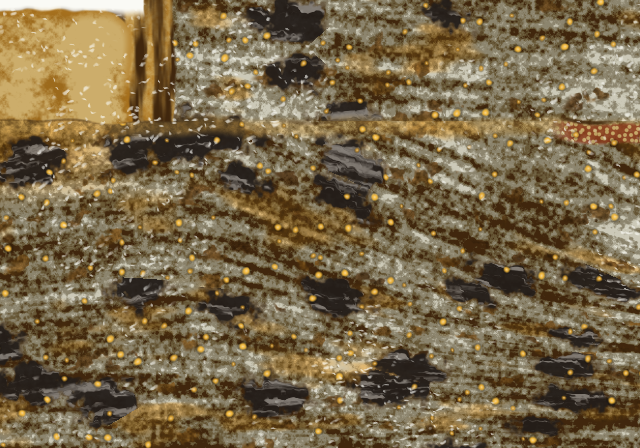
A Shadertoy shader for this texture:

```glsl
const vec3 BROWN = vec3(0.25, 0.15, 0.05);
const vec3 OLIVE = vec3(0.41, 0.35, 0.22);
const vec3 GREY = vec3(0.55, 0.52, 0.43);
const vec3 PALE = vec3(0.80, 0.79, 0.72);
const vec3 AMBER = vec3(0.68, 0.46, 0.12);
const vec3 HONEY = vec3(0.80, 0.68, 0.42);
const vec3 GOLD = vec3(0.95, 0.73, 0.25);
const vec3 RUST = vec3(0.55, 0.24, 0.12);
const vec3 CHAR = vec3(0.13, 0.11, 0.10);
const vec3 WHITE = vec3(0.98, 0.98, 0.96);

const float SEAM_Y = 0.73;       // ledge between the two slabs
const float GAP_RIGHT = 0.39;    // right wall of the upper left gap
const float CHUNK_RIGHT = 0.29;  // right side of the amber chunk
const float SEED_CELLS = 17.0;
const float SEED_RADIUS = 0.115;
const float SEED_SHARE = 0.55;
const float PIT_SHARE = 0.42;
const float SKIN_SHARE = 0.55;
const float GLINT_CELLS = 75.0;

vec2 hash2(vec2 p) {
    vec3 q = fract(p.xyx * vec3(0.1031, 0.1030, 0.0973));
    q += dot(q, q.yzx + 33.33);
    return fract((q.xx + q.yz) * q.zy);
}

float noise(vec2 p) {
    vec2 i = floor(p), f = fract(p);
    f = f * f * (3.0 - 2.0 * f);
    vec2 e = vec2(1, 0);
    return mix(mix(hash2(i).x, hash2(i + e).x, f.x),
               mix(hash2(i + e.yx).x, hash2(i + 1.0).x, f.x), f.y);
}

float fbm(vec2 p) {
    float sum = 0.0, amp = 0.54;
    for (int k = 0; k < 3; k++) {
        sum += amp * noise(p);
        p = p * 2.03 + 17.3;
        amp *= 0.53;
    }
    return sum;
}

// Cellular noise: distance to the nearest point and its two random values
vec3 cells(vec2 p) {
    vec2 base = floor(p);
    vec3 best = vec3(9.0);
    for (int k = 0; k < 9; k++) {
        vec2 id = base + vec2(k % 3 - 1, k / 3 - 1);
        float d = length(id + 0.1 + 0.8 * hash2(id) - p);
        if (d < best.x) best = vec3(d, hash2(id + 71.0));
    }
    return best;
}

// Height across the smear lines: they rise at left and fall at right
float smear(vec2 p) {
    float x = p.x - 0.45;
    float bend = 0.15 * x + 0.27 * sqrt(x * x + 0.01);
    float lower = p.y + bend * smoothstep(-0.1, 0.5, p.y);
    return p.y > SEAM_Y ? p.y + 0.08 * p.x : lower;
}

vec3 ramp(float t) {
    vec3 c = mix(BROWN, OLIVE, smoothstep(0.20, 0.37, t));
    c = mix(c, GREY, smoothstep(0.36, 0.54, t));
    return mix(c, PALE, smoothstep(0.58, 0.82, t));
}

void mainImage(out vec4 fragColor, in vec2 fragCoord) {
    vec2 p = fragCoord / iResolution.y;
    float px = 1.5 / iResolution.y;
    float v = smear(p);
    vec2 flow = vec2(p.x, v);
    float cloud = fbm(p * 5.0 + 3.0);
    float rough = fbm(p * 38.0);
    float grain = fbm(p * 105.0);
    float streak = fbm(flow * vec2(5.0, 46.0));
    float seam = SEAM_Y + 0.004 * sin(p.x * 17.0) + 0.003 * sin(p.x * 41.0 + 1.0);
    float below = seam - p.y;

    // Smeared paste, darker toward the bottom
    float tone = 0.50 + 0.85 * (streak - 0.5) + 0.75 * (grain - 0.5)
               + 0.45 * (cloud - 0.5) + 0.09 * (p.y - 0.45);
    vec3 col = ramp(tone);

    // Warm translucent stains
    float stain = smoothstep(0.58, 0.76, fbm(flow * vec2(6.0, 13.0) + 9.0));
    float corner = smoothstep(0.42, 0.08, p.x) * smoothstep(0.17, 0.02, abs(below - 0.05));
    col = mix(col, AMBER * (0.45 + tone), max(0.5 * stain, 0.65 * corner));

    // Brown pits
    vec3 pit = cells(flow * vec2(10.0, 17.0) + 0.9 * (rough - 0.5));
    float hollow = smoothstep(0.30, 0.12, pit.x + 0.5 * (rough - 0.5)) * step(pit.y, PIT_SHARE);
    col = mix(col, mix(BROWN, AMBER, 0.4 * pit.z) * (0.5 + grain), 0.8 * hollow);

    // Wrinkled black skin
    vec3 skin = cells(flow * vec2(3.8, 5.9) + vec2(4.3, 2.6));
    float size = 0.15 + 0.16 * skin.z;
    float edge = skin.x + 0.42 * (rough - 0.5) - size;
    vec2 ledge = (p - vec2(0.42, SEAM_Y - 0.035)) / vec2(0.15, 0.05);
    edge = mix(1.0, edge, step(skin.y, SKIN_SHARE));
    edge = min(edge, 0.3 * (length(ledge) - 1.0) + 0.4 * (rough - 0.5));
    float wrinkle = smoothstep(0.50, 0.78, fbm(flow * vec2(16.0, 70.0) + 2.0 * rough));
    col = mix(col, BROWN, 0.5 * smoothstep(0.10, 0.0, edge));
    col = mix(col, mix(CHAR, vec3(0.52, 0.50, 0.48), wrinkle), 0.9 * smoothstep(0.03, -0.05, edge));

    // Seam: lit lip, shadow and rusty end
    float lip = smoothstep(0.028, 0.006, abs(below - 0.014));
    col = mix(col, mix(HONEY, AMBER, cloud) * (0.6 + 0.7 * grain), 0.5 * lip);
    float shade = smoothstep(0.007, 0.001, abs(below)) * smoothstep(0.35, 0.6, noise(p.xx * 7.0));
    col = mix(col, BROWN, shade * (0.35 + 0.5 * smoothstep(1.0, 1.2, p.x)));
    float rusty = smoothstep(1.22, 1.28, p.x) * smoothstep(0.026, 0.016, abs(below - 0.026));
    vec3 bead = cells(p * 75.0);
    col = mix(col, mix(HONEY, RUST, smoothstep(0.2, 0.45, bead.x)), 0.85 * rusty);

    // Golden seeds with a soft shadow
    vec3 seed = cells(p * SEED_CELLS + 0.12 * (rough - 0.5));
    float radius = SEED_RADIUS * (0.55 + 0.55 * seed.z);
    float kept = step(seed.y, SEED_SHARE);
    col *= 1.0 - 0.3 * kept * smoothstep(2.0 * radius, radius, seed.x);
    vec3 kernel = mix(mix(AMBER, GOLD, 0.35 + 0.65 * seed.z), WHITE, 0.4 * smoothstep(0.7, 0.0, seed.x / radius));
    float soft = px * SEED_CELLS;
    col = mix(col, kernel, kept * smoothstep(soft, -soft, seed.x - radius));

    // Gap, bright backdrop and amber chunk at the upper left
    float above = smoothstep(px, -px, below);
    float wobble = 0.022 * (fbm(p * 14.0) - 0.5);
    float gap = above * smoothstep(px, -px, p.x - GAP_RIGHT + wobble);
    float fold = fbm(vec2(p.x * 48.0 + 3.0 * wobble, p.y * 7.0));
    col = mix(col, mix(BROWN, mix(AMBER, HONEY, grain), smoothstep(0.38, 0.75, fold)), gap);
    float sky = smoothstep(0.955, 0.985, p.y + wobble) * smoothstep(px, -px, p.x - 0.325 + wobble);
    col = mix(col, WHITE, sky);
    vec2 box = abs(p - vec2(0.08, 0.82)) - vec2(CHUNK_RIGHT - 0.14, 0.09);
    float chunk = length(max(box, 0.0)) - 0.065 + wobble;
    float facet = fbm(p * vec2(9.0, 11.0) + 1.6 * cloud);
    vec3 flesh = mix(AMBER * 0.9, HONEY, smoothstep(0.30, 0.62, facet + 0.35 * (grain - 0.5)));
    flesh = mix(flesh, AMBER, 0.6 * smoothstep(-0.025, 0.0, chunk));
    col = mix(col, flesh, above * smoothstep(px, -px, chunk));

    // Wet glints
    vec3 glint = cells(flow * GLINT_CELLS * vec2(0.8, 1.0) + 2.0 * rough);
    float wet = smoothstep(0.42, 0.10, glint.x) * step(glint.y, 0.30) * smoothstep(0.38, 0.62, cloud + 0.4 * (rough - 0.5));
    col = mix(col, WHITE, 0.65 * wet * (1.0 - 0.5 * hollow));
    fragColor = vec4(col, 1.0);
}
```
